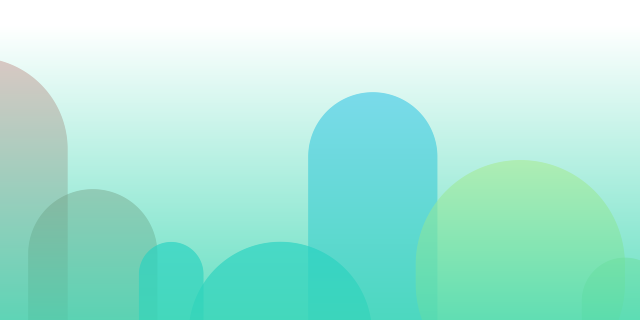
Reproduce this background procedurally as a WebGL 1 fragment shader.

```glsl
precision highp float;

uniform vec2 u_resolution;

#define WHITE vec3(1.0)
#define MINT vec3(0.243, 0.843, 0.698)
#define ROSE vec3(0.85, 0.63, 0.62)
#define UMBER vec3(0.59, 0.39, 0.31)
#define SKY vec3(0.34, 0.80, 0.955)
#define TEAL vec3(0.0, 0.785, 0.845)
#define LEMON vec3(0.91, 0.97, 0.52)
#define LIME vec3(0.745, 0.92, 0.47)
#define HAZE_TOP 0.922
#define HAZE_DENSITY 0.876
#define LONG_STEM 2.0

// Signed distance to a vertical capsule hanging down from its cap centre.
float capsule(vec2 p, vec2 cap, float radius, float stem) {
  vec2 d = p - cap;
  d.y -= clamp(d.y, -stem, 0.0);
  return length(d) - radius;
}

// Blend one translucent capsule over the scene with a smooth edge.
vec3 addPillar(vec3 scene, vec2 p, vec2 cap, float radius, float stem,
               vec3 tint, float opacity) {
  float pixel = 1.0 / u_resolution.y;
  float edge = capsule(p, cap, radius, stem);
  float cover = 1.0 - smoothstep(-0.6 * pixel, 0.6 * pixel, edge);
  return mix(scene, tint, cover * opacity);
}

void main() {
  // Coordinates measured in canvas heights.
  vec2 p = gl_FragCoord.xy / u_resolution.y;
  vec3 color = WHITE;

  // Warm pillars on the left.
  color = addPillar(color, p, vec2(-0.075, 0.534), 0.2865, LONG_STEM, ROSE, 0.6);
  color = addPillar(color, p, vec2(0.290, 0.207), 0.202, LONG_STEM, UMBER, 0.4);

  // Blue pillar and teal domes in the centre.
  color = addPillar(color, p, vec2(1.165, 0.510), 0.202, LONG_STEM, SKY, 0.71);
  color = addPillar(color, p, vec2(0.535, 0.143), 0.101, LONG_STEM, TEAL, 0.65);
  color = addPillar(color, p, vec2(0.876, -0.042), 0.2865, LONG_STEM, TEAL, 0.65);

  // Green domes on the right.
  color = addPillar(color, p, vec2(1.626, 0.173), 0.327, 0.06, LEMON, 0.6);
  color = addPillar(color, p, vec2(1.953, 0.060), 0.135, LONG_STEM, LIME, 0.5);

  // Mint haze thickening toward the ground.
  float haze = clamp((HAZE_TOP - p.y) * HAZE_DENSITY, 0.0, 1.0);
  gl_FragColor = vec4(mix(color, MINT, haze), 1.0);
}
```
